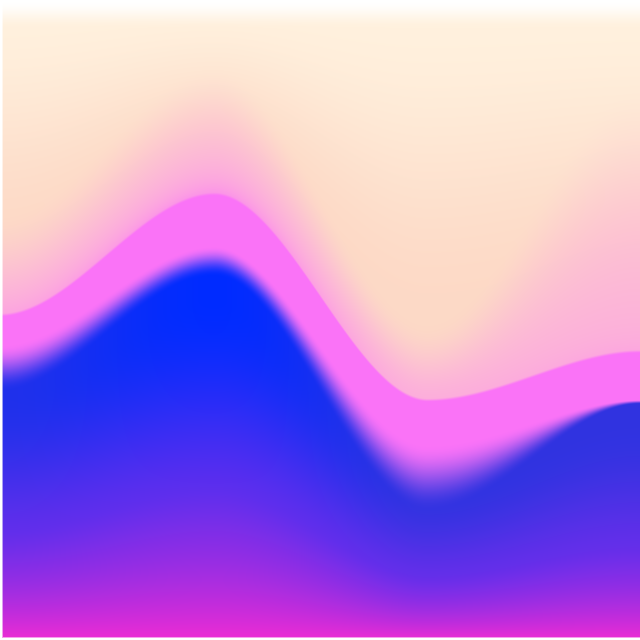
Give the GLSL for this background, as a Shadertoy shader.

```glsl
// A soft blue wave with a pink rim under a cream and peach sky.
// Smooth profiles across the canvas set the ridge, the wave edge, its blur and
// the glow; vertical gradients measured from those profiles give the colours.

#define CREST_X 0.335
#define TROUGH_X 0.668
#define RIDGE_LEVELS vec4(0.508, 0.697, 0.375, 0.451)
#define WAVE_LEVELS vec4(0.425, 0.592, 0.253, 0.372)
#define WAVE_BLUR vec4(0.036, 0.023, 0.052, 0.003)
#define GLOW_REACH vec4(0.16, 0.20, 0.12, 0.42)
#define INDIGO_AMOUNT vec4(0.65, 0.0, 1.0, 1.0)
#define RIDGE_SOFTNESS 0.003
#define MARGIN 0.004

const vec3 WHITE = vec3(1.0);
const vec3 CREAM = vec3(1.0, 0.945, 0.87);
const vec3 PEACH = vec3(0.99, 0.85, 0.775);
const vec3 ROSE = vec3(0.99, 0.70, 0.85);
const vec3 ORCHID = vec3(0.98, 0.45, 0.97);
const vec3 BLUE = vec3(0.0, 0.17, 1.0);
const vec3 INDIGO = vec3(0.19, 0.20, 0.88);
const vec3 VIOLET = vec3(0.42, 0.18, 0.92);
const vec3 MAGENTA = vec3(0.93, 0.17, 0.83);

// Eases through values at the left side, crest, trough and right side.
float profile(float x, vec4 levels) {
    float v = mix(levels.x, levels.y, smoothstep(0.0, CREST_X, x));
    v = mix(v, levels.z, smoothstep(CREST_X, TROUGH_X, x));
    return mix(v, levels.w, smoothstep(TROUGH_X, 1.0, x));
}

// Cream at the top, peach lower down, a rose glow above the ridge.
vec3 skyColor(vec2 p, float ridge) {
    float height = max(p.y - ridge, 0.0);
    float descent = clamp((1.0 - p.y) / (1.0 - ridge), 0.0, 1.0);
    vec3 color = mix(CREAM, PEACH, smoothstep(0.0, 0.8, descent));
    float glow = 1.0 - smoothstep(0.0, profile(p.x, GLOW_REACH), height);
    color = mix(color, ROSE, glow);
    float crestGlow = profile(p.x, vec4(0.25, 0.5, 0.08, 0.2));
    color = mix(color, ORCHID, crestGlow * exp(-height / 0.025));
    return mix(color, WHITE, smoothstep(0.955, 1.0, p.y));
}

// Blue at the wave edge, through violet, to magenta at the bottom.
vec3 waveColor(vec2 p, float edge) {
    float depth = clamp(1.0 - p.y / edge, 0.0, 1.0);
    vec3 color = mix(BLUE, INDIGO, profile(p.x, INDIGO_AMOUNT));
    color = mix(color, VIOLET, smoothstep(0.1, 0.75, depth));
    float base = clamp((depth - 0.6) / 0.4, 0.0, 1.0);
    return mix(color, MAGENTA, pow(base, 1.5));
}

void mainImage(out vec4 fragColor, in vec2 fragCoord) {
    vec2 p = fragCoord / iResolution.xy;
    float pixel = 1.0 / min(iResolution.x, iResolution.y);
    float ridge = profile(p.x, RIDGE_LEVELS);
    float edge = profile(p.x, WAVE_LEVELS);
    float blur = max(profile(p.x, WAVE_BLUR), pixel);

    // Sky, then the rim below the ridge, then the wave
    vec3 color = skyColor(p, ridge);
    float softness = max(RIDGE_SOFTNESS, pixel);
    color = mix(color, ORCHID, 1.0 - smoothstep(-softness, softness, p.y - ridge));
    float wave = 1.0 - smoothstep(-blur, blur, p.y - edge);
    color = mix(color, waveColor(p, edge), wave);

    // Thin white margin on the left and bottom
    float inside = smoothstep(MARGIN - pixel, MARGIN + pixel, min(p.x, p.y));
    fragColor = vec4(mix(WHITE, color, inside), 1.0);
}
```
